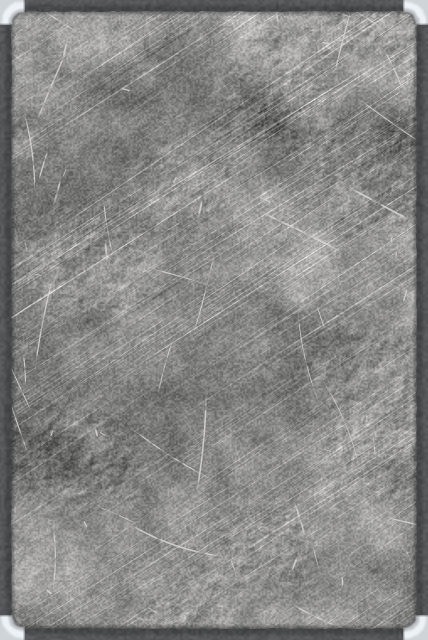
Write a WebGL 1 fragment shader that draws this texture.

```glsl
precision highp float;
// Worn, scratched steel plate in a dark frame with pale corner brackets.
uniform vec2 u_resolution;

#define HATCH_ANGLE 0.57
#define HATCH_GAIN 0.34
#define SCRATCH_COUNT 64
#define SCRATCH_GAIN 0.33
#define PATCH_CONTRAST 0.48
#define GRAIN_CONTRAST 0.17
#define RELIEF 0.30
#define FRAME_WIDTH 0.018
#define CORNER_RADIUS 0.018
#define BRACKET_SIZE 0.039

float hash(vec2 p) {
  vec3 q = fract(p.xyx * 0.1031);
  q += dot(q, q.yzx + 33.33);
  return fract((q.x + q.y) * q.z);
}

float noise(vec2 p) {
  vec2 i = floor(p), f = fract(p);
  f = f * f * (3.0 - 2.0 * f);
  return mix(mix(hash(i), hash(i + vec2(1, 0)), f.x),
             mix(hash(i + vec2(0, 1)), hash(i + vec2(1, 1)), f.x), f.y);
}

float fbm(vec2 p) {
  float sum = 0.0, amp = 0.5;
  for (int i = 0; i < 5; i++) {
    sum += amp * noise(p);
    p = mat2(1.6, 1.2, -1.2, 1.6) * p + 7.3;
    amp *= 0.5;
  }
  return sum;
}

vec2 rotate(vec2 p, float a) {
  return vec2(cos(a) * p.x + sin(a) * p.y, cos(a) * p.y - sin(a) * p.x);
}

// Antialiased coverage of a signed distance
float cover(float d) {
  return clamp(0.5 - d * u_resolution.y, 0.0, 1.0);
}

float roundBox(vec2 p, vec2 halfSize, float r) {
  vec2 q = abs(p) - halfSize + r;
  return length(max(q, 0.0)) + min(max(q.x, q.y), 0.0) - r;
}

// Long parallel abrasion lines, one per random cell across the direction
float hatch(vec2 p, float angle, float density) {
  vec2 q = rotate(p, angle) + 3.0;
  float id = floor(q.y * density);
  float center = 0.15 + 0.7 * hash(vec2(id, density));
  float d = abs(fract(q.y * density) - center) / density;
  float width = mix(0.0003, 0.0011, pow(hash(vec2(id, 5.0)), 3.0));
  float wear = smoothstep(0.3, 0.75, noise(vec2(q.x * 4.0 + id * 3.7, id)));
  wear *= 0.6 + 0.4 * noise(vec2(q.x * 120.0, id));
  return cover(d - width) * wear * (0.2 + 0.8 * hash(vec2(id, 9.0)));
}

// Scattered, slightly bent gouges: mostly steep, some shallow
float scratches(vec2 p, vec2 size) {
  float sum = 0.0;
  for (int i = 0; i < SCRATCH_COUNT; i++) {
    float n = float(i) + 1.0;
    vec2 center = size * vec2(hash(vec2(n, 1.0)), pow(hash(vec2(n, 2.0)), 1.25));
    float spread = hash(vec2(n, 3.0)) - 0.5;
    float angle = hash(vec2(n, 4.0)) < 0.68 ? 1.57 + spread * 0.9 : -0.42 + spread * 0.5;
    float halfLength = 0.006 + 0.085 * pow(hash(vec2(n, 6.0)), 2.5);
    vec2 q = rotate(p - center, angle);
    q.y += (hash(vec2(n, 7.0)) - 0.5) * 3.0 * q.x * q.x;
    float taper = 1.0 - smoothstep(0.6, 1.0, abs(q.x) / halfLength);
    float width = mix(0.0005, 0.0014, hash(vec2(n, 8.0))) * (0.5 + 0.5 * taper);
    float broken = smoothstep(0.15, 0.5, noise(vec2(q.x * 110.0, n)));
    sum = max(sum, cover(abs(q.y) - width) * taper * (0.35 + 0.65 * broken));
  }
  return sum;
}

vec3 plate(vec2 p, vec2 size) {
  // Stained, lightly pitted metal
  float stain = fbm(p * 5.0 + 2.0 * fbm(p * 4.0 + 11.0));
  float tone = mix(0.48, 0.585, p.y) + PATCH_CONTRAST * (stain - 0.49);
  tone += 0.22 * (fbm(p * 26.0 + 40.0) - 0.49);
  tone += GRAIN_CONTRAST * (noise(p * 380.0) - 0.5);
  float rough = smoothstep(0.35, 0.65, noise(p * 7.0 + 60.0));
  vec2 light = vec2(-0.003, 0.004);
  tone += RELIEF * (0.3 + rough) * (fbm(p * 75.0) - fbm(p * 75.0 + light * 75.0));

  // Hatching fades in and out in bands, strongest towards the top
  vec2 along = rotate(p, HATCH_ANGLE);
  float band = smoothstep(0.2, 0.7, noise(along * vec2(2.5, 11.0) + 20.0));
  band = (0.3 + 0.7 * band) * mix(0.65, 1.15, p.y);
  float lines = hatch(p, HATCH_ANGLE, 62.0) + hatch(p, HATCH_ANGLE + 0.025, 105.0)
              + 0.7 * hatch(p, HATCH_ANGLE - 0.02, 170.0);
  float shadow = hatch(p + 0.004, HATCH_ANGLE, 85.0);
  tone += band * (HATCH_GAIN * min(lines, 1.1) - 0.13 * shadow);
  tone = mix(tone, max(tone, 0.5 + SCRATCH_GAIN), 0.9 * scratches(p, size));
  return tone * vec3(1.003, 1.0, 0.994);
}

void main() {
  vec2 size = vec2(u_resolution.x / u_resolution.y, 1.0);
  vec2 p = gl_FragCoord.xy / u_resolution.y;
  float edge = roundBox(p - 0.5 * size, 0.5 * size - FRAME_WIDTH, CORNER_RADIUS);
  edge += 0.002 * (noise(p * 130.0) - 0.5);

  // Dark frame around the plate, with a soft shadow at the seam
  vec3 frame = vec3(0.27, 0.275, 0.28) + 0.07 * (noise(p * 240.0) - 0.5);
  frame += 0.07 * smoothstep(0.004, 0.015, edge);
  vec3 metal = plate(p, size) * (1.0 - 0.3 * smoothstep(-0.008, 0.0, edge));
  vec3 color = mix(frame, metal, cover(edge));

  // Corner brackets, folded into one quadrant
  vec2 corner = min(p, size - p);
  float bracket = max(max(corner.x, corner.y) - BRACKET_SIZE, -edge - 0.003);
  float gloss = 0.73 + 0.22 * smoothstep(0.0, 0.008, edge)
              - 0.12 * smoothstep(0.012, 0.019, edge);
  gloss *= mix(0.65, 1.0, smoothstep(0.0, 0.004, -bracket));
  color = mix(color, gloss * vec3(0.98, 1.0, 1.02), cover(bracket));
  gl_FragColor = vec4(clamp(color, 0.0, 1.0), 1.0);
}
```
